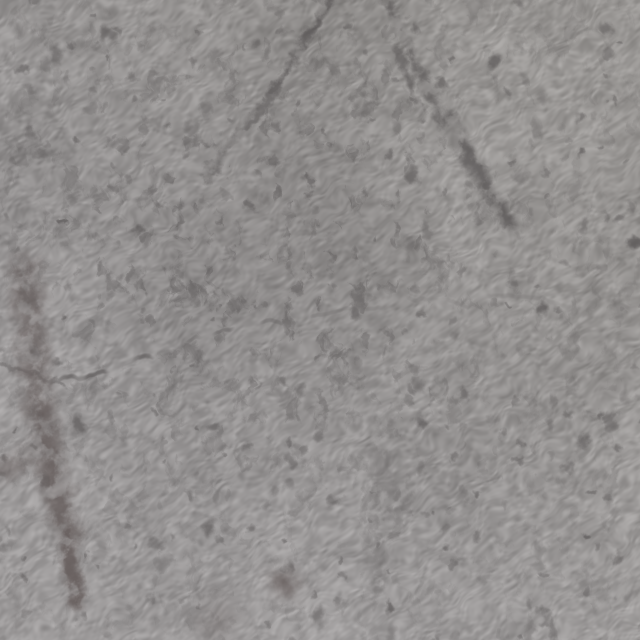
Reproduce this texture procedurally as a Shadertoy shader.

```glsl
// Weathered grey concrete with fine diagonal grain, pits, thin cracks and rusty streaks.

const vec3 CONCRETE = vec3(0.598, 0.588, 0.588);
const vec3 WARM_TINT = vec3(0.002, 0.002, -0.007);
const vec3 GRIME = vec3(0.35, 0.337, 0.337);
const vec3 RUST = vec3(0.385, 0.35, 0.345);

float hash(vec2 p) {
    return fract(sin(dot(p, vec2(127.1, 311.7))) * 43758.5453);
}

float noise(vec2 p) {
    vec2 cell = floor(p), f = fract(p);
    f = f * f * (3.0 - 2.0 * f);
    float low = mix(hash(cell), hash(cell + vec2(1, 0)), f.x);
    float high = mix(hash(cell + vec2(0, 1)), hash(cell + vec2(1, 1)), f.x);
    return mix(low, high, f.y);
}

float fbm(vec2 p) {
    float sum = 0.0, weight = 0.5;
    for (int i = 0; i < 4; i++) {
        sum += weight * noise(p);
        p = mat2(1.6, 1.2, -1.2, 1.6) * p + 7.3;
        weight *= 0.5;
    }
    return sum / 0.9375;
}

vec2 rotate(vec2 p, float angle) {
    float c = cos(angle), s = sin(angle);
    return vec2(c * p.x + s * p.y, c * p.y - s * p.x);
}

// Short wavy ridges running up to the right, centred on zero
float grain(vec2 p, float scale) {
    vec2 bend = vec2(noise(p * 34.0), noise(p * 34.0 + 40.0)) - 0.5;
    vec2 q = rotate(p + bend * 0.014, 0.62);
    float coarse = noise(q * scale * vec2(0.48, 1.0));
    float fine = noise(q * scale * vec2(0.8, 1.5) + 19.0);
    return coarse * 0.6 + fine * 0.4 - 0.5;
}

// Soft line from a to b; full strength on the axis, zero at the given width
float stroke(vec2 p, vec2 a, vec2 b, float width) {
    vec2 ab = b - a;
    float t = clamp(dot(p - a, ab) / dot(ab, ab), 0.0, 1.0);
    return 1.0 - smoothstep(0.1 * width, width, length(p - a - ab * t));
}

float blot(vec2 p, vec2 center, vec2 size) {
    return exp(-dot((p - center) / size, (p - center) / size));
}

// Randomly scattered round to upright pits
float pits(vec2 p, float cells, float density, float radius) {
    vec2 base = floor(p * cells);
    float mask = 0.0;
    for (int y = -1; y <= 1; y++) {
        for (int x = -1; x <= 1; x++) {
            vec2 id = base + vec2(x, y);
            vec2 center = (id + vec2(hash(id + 3.1), hash(id + 8.7))) / cells;
            float size = radius * mix(0.5, 1.2, hash(id + 5.3));
            vec2 d = (p - center) * vec2(1.0, mix(0.6, 1.1, hash(id + 1.9)));
            float present = step(hash(id + 12.4), density);
            float depth = present * mix(0.4, 1.0, hash(id + 6.6));
            mask = max(mask, depth * (1.0 - smoothstep(0.2 * size, size, length(d))));
        }
    }
    return mask;
}

// Thin wandering crack that rises and fades to the right
float crack(vec2 p, float width) {
    float t = clamp((p.x - 0.09) / 0.65, 0.0, 1.0);
    float path = 0.40 + 0.13 * t * (2.0 - t) + 0.035 * (fbm(vec2(p.x * 22.0, 4.0)) - 0.5);
    float line = 1.0 - smoothstep(0.15 * width, width, abs(p.y - path));
    float extent = smoothstep(0.07, 0.11, p.x) * mix(1.0, 0.3, smoothstep(0.2, 0.6, p.x));
    return line * extent * smoothstep(0.2, 0.6, noise(p * 40.0));
}

void mainImage(out vec4 fragColor, in vec2 fragCoord) {
    vec2 p = fragCoord / iResolution.xy;
    vec2 wobble = vec2(fbm(p * 55.0), fbm(p * 55.0 + 50.0)) - 0.5;
    vec2 rough = p + wobble * 0.024;
    float patchy = smoothstep(0.35, 0.62, fbm(p * 52.0 + 9.0));

    // Broad shading and grain
    float shade = 0.085 * (fbm(p * 4.0 + 2.0) - 0.5) + 0.05 * (fbm(p * 14.0) - 0.5);
    shade += 0.024 * (0.5 - p.y) + 0.165 * grain(p, 155.0);
    vec3 color = CONCRETE + shade + WARM_TINT * smoothstep(0.2, 1.0, p.x * 0.5 + p.y * 0.5);

    // Upright mottling and pits, densest around the upper middle
    float worn = 0.3 + 0.7 * blot(p, vec2(0.42, 0.62), vec2(0.36, 0.32));
    float mottle = smoothstep(0.56, 0.8, fbm(rough * vec2(58.0, 40.0))) * worn;
    float grime = 0.5 * mottle + 0.13 * blot(rough, vec2(0.42, 0.65), vec2(0.19, 0.22));
    grime = max(grime, 0.75 * pits(rough, 13.0, 0.3, 0.014));
    grime = max(grime, 0.5 * pits(rough + 0.37, 30.0, 0.28, 0.01));

    // Cracks and slanting scratches
    grime = max(grime, 0.65 * crack(p, 0.006));
    grime = max(grime, 0.4 * stroke(rough, vec2(0.0, 0.43), vec2(0.1, 0.4), 0.006));
    float scratch = 0.75 * stroke(rough, vec2(0.52, 1.01), vec2(0.43, 0.86), 0.012);
    scratch = max(scratch, 0.6 * stroke(rough, vec2(0.43, 0.86), vec2(0.32, 0.72), 0.014));
    scratch = max(scratch, 0.6 * stroke(rough, vec2(0.6, 1.01), vec2(0.69, 0.81), 0.015));
    scratch = max(scratch, 0.55 * stroke(rough, vec2(0.62, 0.93), vec2(0.66, 0.81), 0.011));
    scratch = max(scratch, 0.75 * stroke(rough, vec2(0.7, 0.81), vec2(0.795, 0.65), 0.024));
    scratch = max(scratch, 0.45 * stroke(rough, vec2(0.85, 0.05), vec2(0.87, 0.0), 0.01));
    grime = max(grime, scratch * mix(0.35, 1.0, patchy));
    grime = max(grime, 0.3 * patchy * stroke(rough, vec2(0.6, 0.34), vec2(0.59, 0.07), 0.028));
    color = mix(color, GRIME, grime);

    // Rusty run down the left side and small stains
    float rust = 0.6 * stroke(rough, vec2(0.04, 0.58), vec2(0.06, 0.37), 0.042);
    rust = max(rust, 0.75 * stroke(rough, vec2(0.06, 0.37), vec2(0.105, 0.17), 0.036));
    rust = max(rust, 0.85 * stroke(rough, vec2(0.105, 0.17), vec2(0.12, 0.06), 0.023));
    rust = max(rust, 0.45 * stroke(rough, vec2(0.0, 0.26), vec2(0.06, 0.3), 0.03));
    rust *= mix(0.4, 1.0, patchy);
    rust = max(rust, 0.75 * blot(rough, vec2(0.445, 0.09), vec2(0.021, 0.02)));
    rust = max(rust, 0.25 * blot(rough, vec2(0.34, 0.03), vec2(0.03, 0.035)));
    color = mix(color, RUST, rust);

    fragColor = vec4(color, 1.0);
}
```
